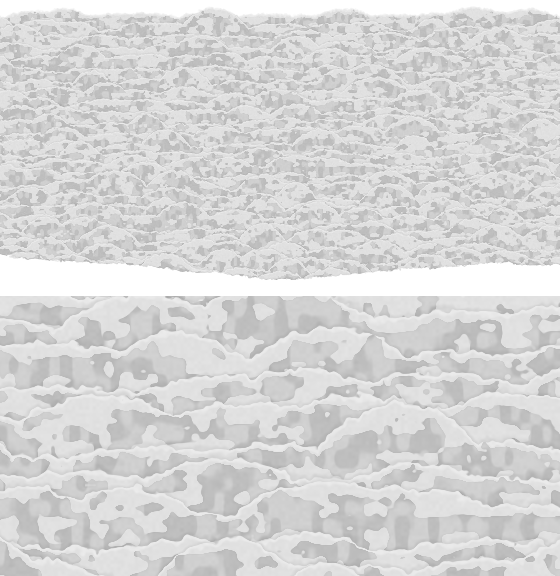
Top: the whole. Bottom: its middle third, enlarged.
A Shadertoy shader for this texture:

```glsl
// Overlapping rows of pale lumpy mounds with grey ragged blotches, torn to white above and below.

const vec3 WHITE = vec3(1.0);
const vec3 PALE = vec3(0.88);
const vec3 RIM = vec3(0.915);
const vec3 GREY_DEEP = vec3(0.745);
const vec3 GREY_SOFT = vec3(0.815);

const float TOP_ROW = 0.935;       // base height of the rearmost row
const float ROW_STEP = 0.038;      // vertical distance between rows
const float MOUND_WIDTH = 0.17;    // spacing of mounds along a row
const float MOUND_HEIGHT = 0.068;
const vec2 BLOTCH_FREQ = vec2(34.0, 54.0);
const vec2 RAGGED_FREQ = vec2(95.0, 115.0);
const float BLOTCH_LEVEL = 0.45;   // lower gives more grey
const float CAP_DEPTH = 0.011;     // clear band under each ridge
const float GRAIN = 0.022;
const int ROWS_NEAR = 7;

float hash(vec2 p) {
    vec3 q = fract(vec3(p.xyx) * 0.1031);
    q += dot(q, q.yzx + 33.33);
    return fract((q.x + q.y) * q.z);
}

float noise(vec2 p) {
    vec2 i = floor(p), f = fract(p);
    f = f * f * (3.0 - 2.0 * f);
    return mix(mix(hash(i), hash(i + vec2(1, 0)), f.x),
               mix(hash(i + vec2(0, 1)), hash(i + vec2(1, 1)), f.x), f.y);
}

// Small lumps that roughen every outline
float lumps(vec2 p) {
    return 0.009 * (noise(p * 65.0) - 0.5) + 0.005 * (noise(p * 170.0) - 0.5);
}

// Tallest dome over x in one row
float moundHeight(float x, float row) {
    float u = x / MOUND_WIDTH + hash(vec2(row, 7.0)) * 9.0;
    float cell = floor(u), tallest = 0.0;
    for (int i = -1; i <= 1; i++) {
        vec2 id = vec2(cell + float(i), row + 20.0);
        float center = id.x + 0.2 + 0.6 * hash(id);
        float halfWidth = mix(0.4, 0.75, hash(id + 31.7));
        float size = hash(id + 57.3);
        float t = (u - center) / halfWidth;
        float dome = max(0.0, 1.0 - t * t);
        tallest = max(tallest, dome * mix(0.15, 1.0, size * size));
    }
    return MOUND_HEIGHT * tallest;
}

// Surface colour at a depth below the ridge
vec3 moundColor(vec2 p, float depth, float height, float row, float px) {
    vec2 q = p + row * vec2(0.37, 0.53);
    float n = 0.65 * noise(q * BLOTCH_FREQ) + 0.35 * noise(q * RAGGED_FREQ);
    float cap = smoothstep(0.0, 1.0, depth / (CAP_DEPTH + 0.24 * height));
    float level = mix(0.85, BLOTCH_LEVEL, cap);
    float blur = 12.0 * px;
    float blotch = smoothstep(level - blur, level + blur, n);

    // Upright shards of two greys, darker along the blotch edge
    float shard = smoothstep(0.38, 0.62, noise(q * vec2(80.0, 48.0) + 11.0));
    vec3 grey = mix(GREY_DEEP, GREY_SOFT, shard);
    grey -= 0.02 * (1.0 - smoothstep(0.0, 0.12, n - level));

    vec3 light = mix(RIM, PALE, smoothstep(0.002, 0.006, depth));
    return mix(light, grey, blotch);
}

void mainImage(out vec4 fragColor, in vec2 fragCoord) {
    vec2 p = fragCoord / iResolution.y;
    float px = 1.0 / iResolution.y;
    float rough = lumps(p);
    vec3 color = WHITE;

    // Rows from back to front
    float firstRow = floor((TOP_ROW - p.y) / ROW_STEP) - 2.0;
    for (int i = 0; i < ROWS_NEAR; i++) {
        float row = firstRow + float(i);
        if (row < 0.0) continue;
        float height = moundHeight(p.x, row);
        float sway = 0.024 * (noise(vec2(p.x * 4.0, row * 3.7)) - 0.5);
        float ridge = TOP_ROW - row * ROW_STEP + sway + height + rough;
        float depth = ridge - p.y;
        color *= 1.0 - 0.06 * smoothstep(-0.007, 0.0, depth);
        vec3 surface = moundColor(p, depth, height, row, px);
        color = mix(color, surface, smoothstep(-0.7 * px, 0.7 * px, depth));
    }

    // Fine paper grain on the covered part
    float covered = 1.0 - smoothstep(0.92, 0.96, color.r);
    color += GRAIN * covered * (noise(p * 240.0) - 0.5);

    // Scalloped lower edge
    float lower = 0.053 + 0.03 * cos(3.14 * p.x) - 0.012 * p.x;
    lower += 0.022 * (noise(vec2(p.x * 9.0, 3.0)) - 0.5) + rough;
    float above = p.y - lower;
    color *= 1.0 - 0.05 * (1.0 - smoothstep(0.0, 0.007, above));
    color = mix(WHITE, color, smoothstep(-0.7 * px, 0.7 * px, above));

    fragColor = vec4(color, 1.0);
}
```
